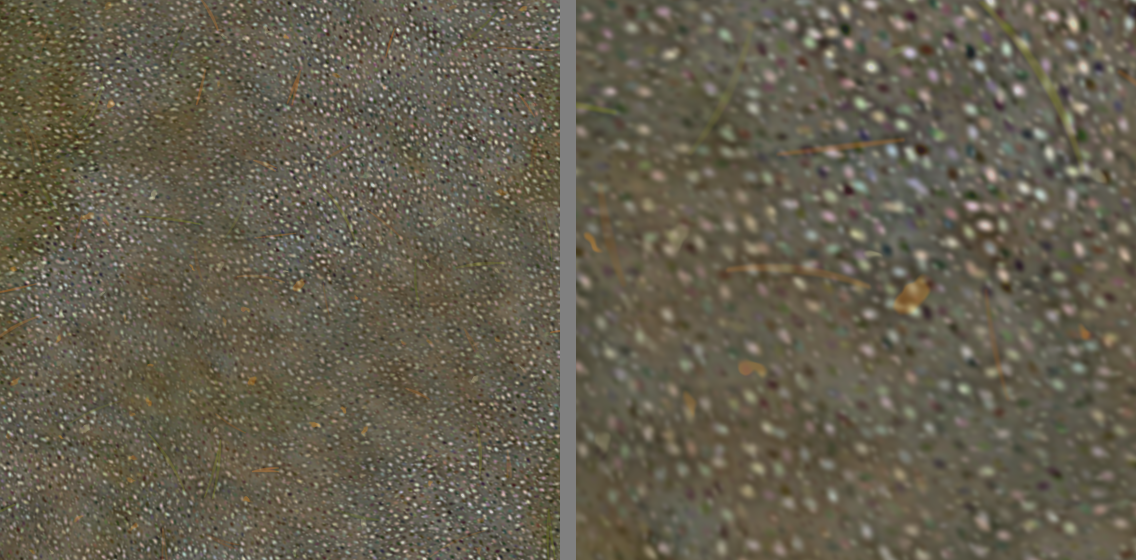
Left, the full canvas; right, a detail of the centre.
Give the GLSL for this texture, as a Shadertoy shader.

```glsl
// Weathered gritty ground: fine stone grain, muddy and mossy zones, pine litter.
// Grain is a sum of randomly placed, oriented light and dark spots; needles and
// crumbs are distance shapes scattered over jittered grids.

#define GRAIN_CELLS 84.0
#define FINE_CELLS 137.0
#define GRAIN_CONTRAST 0.31
#define FINE_CONTRAST 0.11
#define PATCH_CONTRAST 0.13
#define NEEDLE_CELLS 9.0
#define NEEDLE_SHARE 0.60
#define CRUMB_CELLS 24.0
#define CRUMB_SHARE 0.15
#define STONE_GREY vec3(0.405, 0.387, 0.342)
#define MUD_BROWN vec3(0.388, 0.360, 0.292)
#define MOSS_OLIVE vec3(0.365, 0.340, 0.230)

float hash(vec2 p) {
    return fract(sin(dot(p, vec2(127.1, 311.7))) * 43758.5453);
}

vec3 hash3(vec2 p) {
    return vec3(hash(p), hash(p + 17.3), hash(p + 41.9));
}

float noise(vec2 p) {
    vec2 i = floor(p), f = fract(p);
    f = f * f * (3.0 - 2.0 * f);
    return mix(mix(hash(i), hash(i + vec2(1, 0)), f.x),
               mix(hash(i + vec2(0, 1)), hash(i + vec2(1, 1)), f.x), f.y);
}

// Rotates p into a frame whose x axis points along the angle
vec2 turn(vec2 p, float angle) {
    float c = cos(angle), s = sin(angle);
    return vec2(c * p.x + s * p.y, c * p.y - s * p.x);
}

float fbm(vec2 p) {
    return 0.55 * noise(p) + 0.3 * noise(turn(p, 0.6) * 2.1 + 7.7)
         + 0.15 * noise(turn(p, 1.1) * 4.3 + 3.1);
}

// Zero-mean coloured grain: oval spots with opposite rims, lights a bit stronger
vec3 grain(vec2 p, float flow, float stretch) {
    vec2 id = floor(p);
    vec3 sum = vec3(0.0);
    for (int j = -1; j <= 1; j++)
    for (int i = -1; i <= 1; i++) {
        vec2 cell = id + vec2(i, j);
        vec3 rnd = hash3(cell);
        vec2 d = p - cell - 0.1 - 0.8 * rnd.xy;
        d = turn(d, flow + 1.1 * (rnd.z - 0.5)) / vec2(0.35 * stretch, 0.35);
        float r2 = dot(d, d);
        float tone = hash(cell + 73.7);
        vec3 tint = 0.45 * (hash3(cell + 91.3) - 0.5);
        sum += exp(-r2) * (1.0 - r2) * (1.2 * tone + 0.7 * tone * tone - 0.55 + tint);
    }
    return sum;
}

// Blends curved, tapered and sometimes forked needles over the ground
vec3 addNeedles(vec3 col, vec2 uv, float wear) {
    vec2 id = floor(uv * NEEDLE_CELLS);
    for (int j = -1; j <= 1; j++)
    for (int i = -1; i <= 1; i++) {
        vec2 cell = id + vec2(i, j);
        if (hash(cell + 5.5) > NEEDLE_SHARE) continue;
        vec3 rnd = hash3(cell + 23.1), look = hash3(cell + 57.4);
        vec2 q = turn(uv - (cell + 0.15 + 0.7 * rnd.xy) / NEEDLE_CELLS, 0.7 - 2.8 * rnd.z);
        float halfLen = mix(0.020, 0.060, look.x);
        q.y += (look.y - 0.5) * 6.0 * q.x * q.x;
        if (look.z > 0.72) q.y = abs(q.y) - 0.07 * (q.x + halfLen);
        float along = clamp(q.x, -halfLen, halfLen);
        float width = mix(0.0016, 0.0032, rnd.y) * (1.0 - 0.5 * abs(along) / halfLen);
        float dist = length(q - vec2(along, 0.0)) - width;
        float shade = smoothstep(0.006, 0.0, dist);
        float body = smoothstep(0.0015, -0.0012, dist);
        vec3 dry = mix(vec3(0.49, 0.35, 0.23), vec3(0.62, 0.45, 0.29), look.y);
        vec3 green = mix(vec3(0.35, 0.39, 0.22), vec3(0.47, 0.47, 0.28), look.y);
        vec3 tint = look.x + rnd.x > 1.15 ? green : dry;
        float strength = mix(0.30, 0.95, hash(cell + 88.2)) * wear;
        col *= 1.0 - 0.16 * shade * strength;
        col = mix(col, tint + 0.5 * (col - 0.36), body * strength);
    }
    return col;
}

// Blends small ragged crumbs of bark, leaf and pale stone
vec3 addCrumbs(vec3 col, vec2 uv) {
    vec2 id = floor(uv * CRUMB_CELLS);
    vec2 ragged = 0.006 * (vec2(noise(uv * 150.0), noise(uv * 150.0 + 31.0)) - 0.5);
    for (int j = -1; j <= 1; j++)
    for (int i = -1; i <= 1; i++) {
        vec2 cell = id + vec2(i, j);
        if (hash(cell + 12.8) > CRUMB_SHARE) continue;
        vec3 rnd = hash3(cell + 66.6);
        vec2 q = turn(uv + ragged - (cell + 0.2 + 0.6 * rnd.xy) / CRUMB_CELLS, 6.28 * rnd.z);
        float size = mix(0.003, 0.0085, rnd.x * rnd.y);
        float dist = length(q * vec2(0.65, 1.25)) - size;
        float kind = hash(cell + 39.2);
        vec3 tint = kind < 0.55 ? vec3(0.63, 0.48, 0.29)
                  : kind < 0.85 ? vec3(0.60, 0.59, 0.50) : vec3(0.47, 0.52, 0.41);
        float body = smoothstep(0.0020, -0.0020, dist) * mix(0.35, 0.9, rnd.z);
        col = mix(col, tint + 0.6 * (col - 0.38), body);
    }
    return col;
}

void mainImage(out vec4 fragColor, in vec2 fragCoord) {
    vec2 uv = fragCoord / iResolution.y;

    // Broad zones: smooth mud, clean grit, and moss toward the upper left
    float zone = fbm(uv * 4.0 + 2.7);
    float mud = smoothstep(0.36, 0.08, length((uv - vec2(0.52, 0.36)) * vec2(0.8, 1.0)));
    float grit = smoothstep(0.25, 0.70, zone + 0.08 - 0.28 * mud);
    float mossEdge = length((uv - vec2(0.0, 0.76)) * vec2(1.3, 0.8)) + 0.3 * (zone - 0.5);
    float moss = smoothstep(0.27, 0.17, mossEdge);
    moss = max(moss, 0.65 * smoothstep(0.55, 0.74, fbm(uv * 7.0 + 19.0)));
    vec3 col = mix(mix(MUD_BROWN, STONE_GREY, grit), MOSS_OLIVE, moss);

    // Uneven patches several stones wide, with faint shifts of hue
    vec2 slanted = turn(uv, -0.6) * vec2(0.75, 1.1);
    col += PATCH_CONTRAST * (fbm(slanted * 24.0) - 0.5);
    col += 0.06 * (fbm(slanted * 30.0 + 60.0) - 0.5) * vec3(1.0, -0.2, -1.0);

    // Stone grain, stretched along a slowly changing direction
    float flow = -0.65 + 1.1 * (noise(uv * 3.0 + 8.0) - 0.5) + 0.25 * moss;
    float contrast = mix(0.62, 1.15, grit) * (1.0 - 0.15 * moss);
    vec3 coarse = grain(uv * GRAIN_CELLS, flow, 1.45 + 0.2 * moss);
    vec3 fine = grain(turn(uv, 0.5) * FINE_CELLS + 37.0, flow - 0.5, 1.4);
    col += contrast * (GRAIN_CONTRAST * coarse + FINE_CONTRAST * fine);

    // Litter on top
    col = addCrumbs(col, uv);
    col = addNeedles(col, uv, 0.65 + 0.5 * noise(uv * 60.0));
    fragColor = vec4(clamp(col, 0.12, 0.80), 1.0);
}
```
